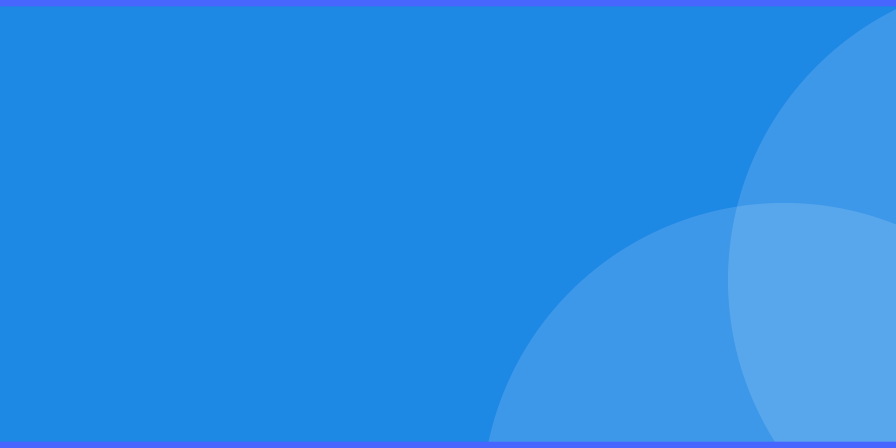
Give the GLSL for this background, as a Shadertoy shader.

```glsl
#define BASE_BLUE vec3(0.118, 0.533, 0.898)
#define BAR_COLOR vec3(0.280, 0.400, 1.000)
#define BAR_HEIGHT 0.0141
#define DISC_RADIUS 0.6745
#define RIGHT_DISC vec2(2.2995, 0.375)
#define LOWER_DISC vec2(1.750, -0.1275)
#define DISC_OPACITY 0.139

// Pixel coverage of a shape from its signed distance
float coverage(float dist, float pixel) {
    return clamp(0.5 - dist / pixel, 0.0, 1.0);
}

float discDistance(vec2 p, vec2 center) {
    return length(p - center) - DISC_RADIUS;
}

void mainImage(out vec4 fragColor, in vec2 fragCoord) {
    // One unit is the canvas height
    float pixel = 1.0 / iResolution.y;
    vec2 p = fragCoord * pixel;
    vec3 color = BASE_BLUE;

    // Translucent white discs
    float rightDisc = coverage(discDistance(p, RIGHT_DISC), pixel);
    float lowerDisc = coverage(discDistance(p, LOWER_DISC), pixel);
    color = mix(color, vec3(1.0), DISC_OPACITY * rightDisc);
    color = mix(color, vec3(1.0), DISC_OPACITY * lowerDisc);

    // Bars along the top and bottom edges
    float edgeDistance = min(p.y, 1.0 - p.y);
    color = mix(color, BAR_COLOR, coverage(edgeDistance - BAR_HEIGHT, pixel));

    fragColor = vec4(color, 1.0);
}
```
